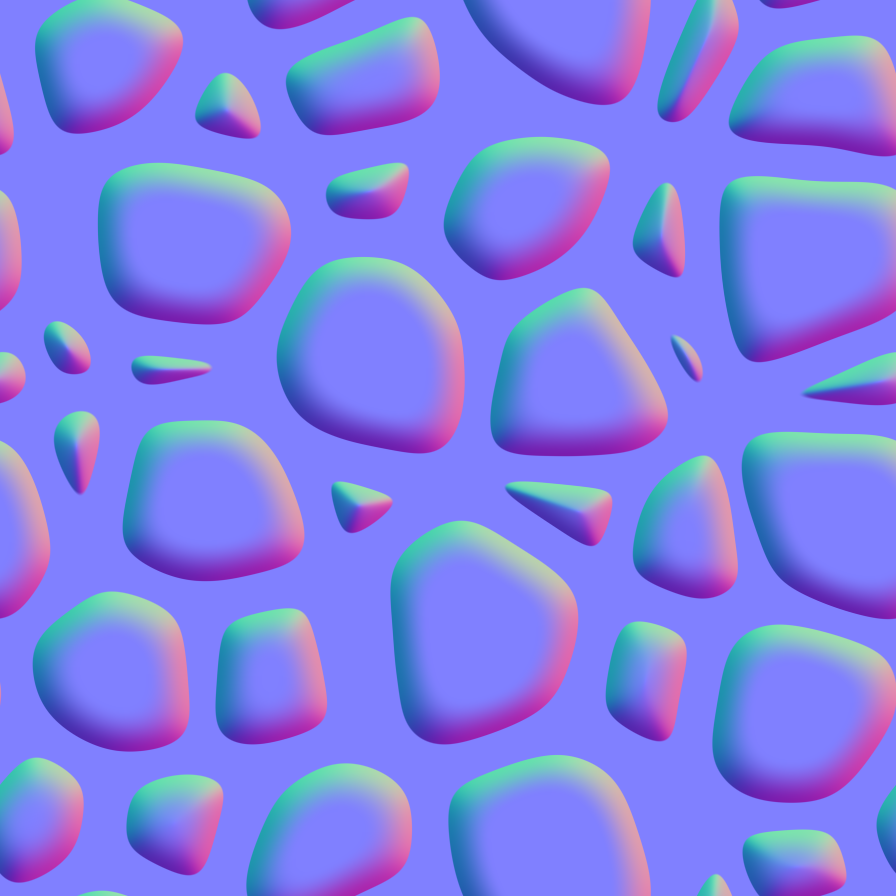
Reproduce this texture map procedurally as a WebGL 1 fragment shader.

```glsl
precision highp float;
// Tiling normal map of rounded, bevelled stones set in flat ground.

uniform vec2 u_resolution;

const float GRID = 6.0;           // stones per side, whole so that it tiles
const float JITTER = 0.8;         // scatter of the stones, in cells
const float RADIUS_MIN = 0.02;    // weights that set small and large stones
const float RADIUS_MAX = 0.145;
const float GAP_MIN = 0.011;      // half width of the ground between stones
const float GAP_MAX = 0.023;
const float ROUND_MIN = 0.009;    // corner rounding of small and large stones
const float ROUND_MAX = 0.016;
const float BEVEL = 0.043;        // width of the sloped rim
const float WOBBLE_FREQ = 8.0;    // outline irregularity, whole repeats
const float WOBBLE = 0.009;
const float TILT = 0.80;          // sideways normal at the rim
const float DIP = 0.66;           // loss of upward normal at the rim
const float SEED = 23.0;

vec3 hash3(vec2 p) {
  vec3 q = fract(vec3(p.xyx + SEED) * vec3(0.1031, 0.1030, 0.0973));
  q += dot(q, q.yzx + 33.33);
  return fract((q.xxy + q.yzz) * q.zyx);
}

// Gradient noise that wraps after a whole period
float cornerSlope(vec2 cell, vec2 offset, float period) {
  float angle = 6.2832 * hash3(mod(cell, period) + 51.0).x;
  return dot(vec2(cos(angle), sin(angle)), offset);
}

float gradientNoise(vec2 p, float period) {
  vec2 i = floor(p);
  vec2 f = p - i;
  vec2 u = f * f * f * (f * (f * 6.0 - 15.0) + 10.0);
  vec2 e = vec2(0.0, 1.0);
  float low = mix(cornerSlope(i, f, period),
                  cornerSlope(i + e.yx, f - e.yx, period), u.x);
  float high = mix(cornerSlope(i + e.xy, f - e.xy, period),
                   cornerSlope(i + e.yy, f - e.yy, period), u.x);
  return mix(low, high, u.y);
}

// Centre (xy) and weight radius (z) of the stone in a grid cell
vec3 stoneSite(vec2 cell) {
  vec3 h = hash3(mod(cell, GRID));
  vec2 centre = (cell + 0.5 + JITTER * (h.xy - 0.5)) / GRID;
  return vec3(centre, mix(RADIUS_MIN, RADIUS_MAX, h.z));
}

float powerDistance(vec2 p, vec3 site) {
  vec2 d = p - site.xy;
  return dot(d, d) - site.z * site.z;
}

// Outward direction (xy) and depth inside the rim (z) of the nearest stone
vec3 stoneField(vec2 p) {
  vec2 home = floor(p * GRID);
  vec2 ownCell = home;
  vec3 own = vec3(0.0);
  float ownPower = 100.0;
  for (int y = -2; y <= 2; y++) {
    for (int x = -2; x <= 2; x++) {
      vec2 cell = home + vec2(float(x), float(y));
      vec3 site = stoneSite(cell);
      float power = powerDistance(p, site);
      if (power < ownPower) {
        ownPower = power;
        own = site;
        ownCell = cell;
      }
    }
  }

  // Smooth minimum over the borders rounds the corners
  float size = (own.z - RADIUS_MIN) / (RADIUS_MAX - RADIUS_MIN);
  float rounding = mix(ROUND_MIN, ROUND_MAX, size);
  float total = 0.0;
  vec2 outward = vec2(0.0);
  for (int y = -2; y <= 2; y++) {
    for (int x = -2; x <= 2; x++) {
      vec3 site = stoneSite(home + vec2(float(x), float(y)));
      vec2 span = site.xy - own.xy;
      float reach = length(span);
      if (reach > 0.0001) {
        float border = (powerDistance(p, site) - ownPower) / (2.0 * reach);
        float weight = exp(-border / rounding);
        total += weight;
        outward += weight * span / reach;
      }
    }
  }
  total = max(total, 1e-20);
  outward /= total;
  outward /= sqrt(dot(outward, outward) + 0.05);
  float gap = mix(GAP_MIN, GAP_MAX, hash3(mod(ownCell, GRID) + 97.0).y);
  return vec3(outward, -rounding * log(total) - gap);
}

void main() {
  vec2 uv = gl_FragCoord.xy / u_resolution;
  vec3 stone = stoneField(uv);
  float depth = stone.z + WOBBLE * gradientNoise(uv * WOBBLE_FREQ, WOBBLE_FREQ);

  // Crisp outer edge, soft fade to the flat top
  float pixel = 0.7 / min(u_resolution.x, u_resolution.y);
  float inside = smoothstep(-pixel, pixel, depth);
  float rim = inside * (1.0 - smoothstep(0.0, BEVEL, depth));

  vec2 slope = rim * stone.xy;
  vec3 normal = vec3(TILT * slope, 1.0 - DIP * length(slope));
  gl_FragColor = vec4(0.5 + 0.5 * normal, 1.0);
}
```
